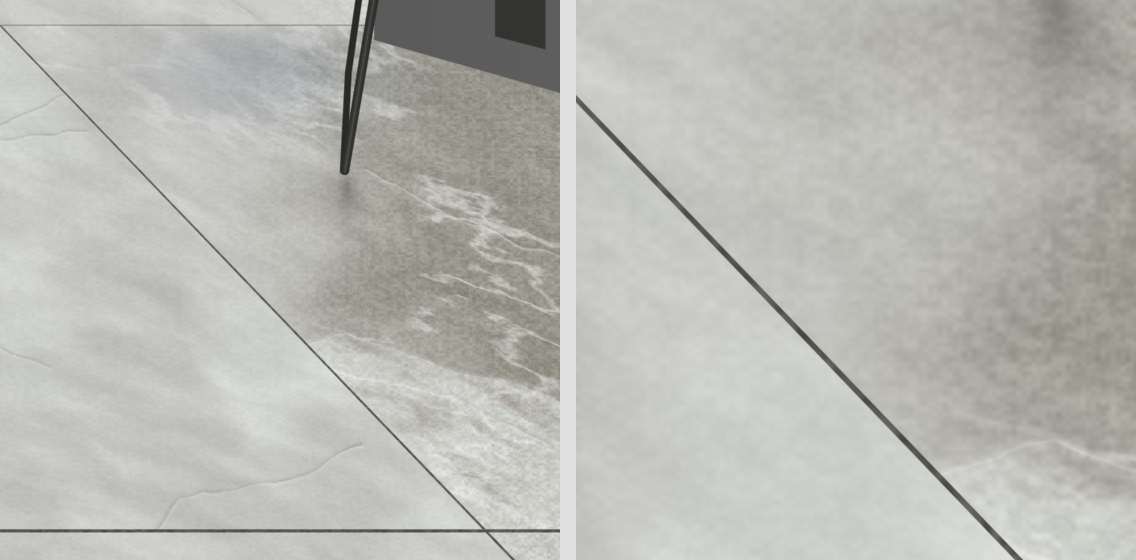
Left, the full canvas; right, a detail of the centre.
Reproduce this texture procedurally as a Shadertoy shader.

```glsl
// Pale stone floor tiles seen at an angle, with dark joints and the foot of a table.
// Layered value noise makes clouds, streaks and grain; segment distances draw
// the joints, the relief cracks and the metal leg.

const vec3 LIGHT_STONE = vec3(0.81, 0.82, 0.80);
const vec3 PALE_STONE  = vec3(0.76, 0.76, 0.745);
const vec3 WARM_STONE  = vec3(0.59, 0.58, 0.54);
const vec3 COOL_SHADE  = vec3(0.62, 0.64, 0.66);
const vec3 VEIN_WHITE  = vec3(0.88, 0.88, 0.87);
const vec3 JOINT_DARK  = vec3(0.27, 0.27, 0.25);
const vec3 TABLE_GREY  = vec3(0.36, 0.36, 0.36);
const vec3 METAL_DARK  = vec3(0.16, 0.16, 0.145);

const float FAR_JOINT_Y  = 0.955;
const float NEAR_JOINT_Y = 0.052;
const vec2  JOINT_START  = vec2(0.0, 0.955);
const vec2  JOINT_END    = vec2(0.922, -0.005);
const float FAR_WIDTH    = 0.0009;   // half widths
const float NEAR_WIDTH   = 0.0028;
const float GRAIN        = 0.11;

// Relief cracks, each from xy to zw
const int CRACK_COUNT = 10;
const vec4 CRACKS[CRACK_COUNT] = vec4[](
    vec4(0.28, 0.062, 0.325, 0.108), vec4(0.325, 0.108, 0.495, 0.134),
    vec4(0.495, 0.134, 0.65, 0.205), vec4(0.0, 0.766, 0.12, 0.83),
    vec4(0.0, 0.745, 0.16, 0.76),    vec4(0.0, 0.38, 0.09, 0.345),
    vec4(0.65, 0.70, 0.80, 0.615),   vec4(0.80, 0.615, 1.0, 0.54),
    vec4(0.80, 0.30, 1.0, 0.18),     vec4(0.42, 0.995, 0.47, 0.96));

float hash(vec2 p) { return fract(sin(dot(p, vec2(127.1, 311.7))) * 43758.545); }

float noise(vec2 p) {
    vec2 i = floor(p), f = fract(p);
    f = f * f * (3.0 - 2.0 * f);
    return mix(mix(hash(i), hash(i + vec2(1, 0)), f.x),
               mix(hash(i + vec2(0, 1)), hash(i + vec2(1, 1)), f.x), f.y);
}

float fbm(vec2 p) {
    float sum = 0.0, amp = 0.5;
    for (int i = 0; i < 6; i++) {
        sum += amp * noise(p);
        p = mat2(1.6, 1.2, -1.2, 1.6) * p + 7.3;
        amp *= 0.5;
    }
    return sum;
}

// Distance to a segment (x) and position along it (y)
vec2 segment(vec2 p, vec2 a, vec2 b) {
    float t = clamp(dot(p - a, b - a) / dot(b - a, b - a), 0.0, 1.0);
    return vec2(length(p - mix(a, b, t)), t);
}

float fill(float d, float aa) { return 1.0 - smoothstep(-aa, aa, d); }

// Raised rims: x is the lit side, y the shaded side
vec2 cracks(vec2 p) {
    vec2 q = p + 0.03 * (vec2(fbm(p * 13.0), fbm(p * 13.0 + 40.0)) - 0.5);
    vec2 rim = vec2(0);
    for (int i = 0; i < CRACK_COUNT; i++) {
        float lit = segment(q, CRACKS[i].xy, CRACKS[i].zw).x;
        float shade = segment(q - vec2(-0.002, 0.004), CRACKS[i].xy, CRACKS[i].zw).x;
        rim = max(rim, exp(-vec2(lit, shade) / 0.0025));
    }
    return rim * (0.4 + 0.6 * noise(p * 22.0));
}

vec3 stone(vec2 p, float rightTile, float aa) {
    float cloud = fbm(p * vec2(4.0, 6.0) + 3.0);
    vec2 along = mat2(0.92, 0.39, -0.39, 0.92) * vec2(p.x, -p.y);
    along = vec2(p.x * 0.92 - p.y * 0.39, p.x * 0.39 + p.y * 0.92);
    along += 0.05 * (cloud - 0.5);
    float streak = fbm(along * vec2(7.0, 26.0));

    // Left tile is pale; right tile darkens and warms to the right
    vec3 leftCol = mix(PALE_STONE, LIGHT_STONE, smoothstep(0.25, 0.6, cloud));
    float warmth = smoothstep(0.35, 0.92, p.x + 0.5 * (cloud - 0.5));
    vec3 rightCol = mix(PALE_STONE + 0.02, WARM_STONE, warmth);

    // Paler layer below a stepped edge on the right tile
    float edge = 0.40 - 0.31 * max(p.x - 0.62, 0.0) - 0.35 * max(0.62 - p.x, 0.0);
    float drop = edge + 0.03 * (fbm(p * 16.0) - 0.5) - p.y;
    vec3 layer = mix(PALE_STONE * vec3(0.93, 0.91, 0.89), LIGHT_STONE, smoothstep(0.3, 0.6, streak));
    rightCol = mix(rightCol, layer, 0.85 * smoothstep(-aa, 0.006, drop));
    rightCol = mix(rightCol, VEIN_WHITE, 0.6 * exp(-abs(drop) / 0.004));

    // White mineral streaks
    float ridge = 1.0 - abs(2.0 * fbm(along * vec2(5.0, 17.0) + 11.0) - 1.0);
    float vein = smoothstep(0.88, 1.0, ridge) * smoothstep(0.35, 0.65, noise(p * 6.0 + 5.0));
    rightCol = mix(rightCol, VEIN_WHITE, 0.55 * vein);

    vec3 col = mix(leftCol, rightCol, rightTile);
    float strip = max(step(FAR_JOINT_Y, p.y), step(p.y, NEAR_JOINT_Y));
    col = mix(col, mix(PALE_STONE, LIGHT_STONE, cloud), strip);
    float cool = exp(-dot((p - vec2(0.45, 0.87)) / vec2(0.22, 0.09), (p - vec2(0.45, 0.87)) / vec2(0.22, 0.09)));
    col = mix(col, COOL_SHADE, cool * (0.3 + 0.7 * cloud) * (1.0 - strip));
    float grain = 0.6 * noise(p * vec2(150.0, 210.0)) + 0.4 * noise(p * 340.0) - 0.5;
    col += GRAIN * (0.4 + warmth * rightTile) * grain + 0.14 * (streak - 0.48);
    vec2 rim = cracks(p);
    return mix(col - 0.13 * rim.y, VEIN_WHITE, 0.65 * rim.x);
}

void mainImage(out vec4 fragColor, in vec2 fragCoord) {
    vec2 p = fragCoord / iResolution.xy;
    float aa = 1.0 / min(iResolution.x, iResolution.y);
    vec2 dir = normalize(JOINT_END - JOINT_START);
    float side = dot(p - JOINT_START, vec2(-dir.y, dir.x));
    vec3 col = stone(p, smoothstep(-aa, aa, side), aa);

    // Joints, wider toward the viewer
    float worn = 0.75 + 0.25 * noise(p * 180.0);
    float joint = fill(abs(side) - mix(0.0012, 0.002, 1.0 - p.y), aa) * step(p.y, FAR_JOINT_Y);
    joint = max(joint, fill(abs(p.y - NEAR_JOINT_Y) - NEAR_WIDTH, aa));
    joint = max(joint, 0.6 * fill(abs(p.y - FAR_JOINT_Y) - FAR_WIDTH, aa));
    col = mix(col, JOINT_DARK, joint * worn);

    // Soft reflection, table base and its dark block
    col *= 1.0 - 0.28 * exp(-length((p - vec2(0.62, 0.665)) / vec2(0.012, 0.03)));
    float under = 0.928 - 0.285 * (p.x - 0.67);
    col = mix(col, TABLE_GREY + 0.05 * (p.x - 0.8), fill(max(0.668 - p.x, under - p.y), aa));
    float block = max(abs(p.x - 0.929) - 0.045, 0.935 - 0.257 * (p.x - 0.884) - p.y);
    col = mix(col, METAL_DARK + 0.04, fill(block, aa));

    // Bent leg: a rear rod and a lighter front rod meeting at the foot
    float rear = min(segment(p, vec2(0.642, 1.01), vec2(0.622, 0.87)).x,
                     segment(p, vec2(0.622, 0.87), vec2(0.613, 0.695)).x);
    col = mix(col, METAL_DARK, fill(rear - 0.006, aa));
    vec2 front = segment(p, vec2(0.669, 1.01), vec2(0.616, 0.695));
    float rod = front.x - mix(0.0085, 0.0075, front.y);
    vec3 metal = mix(METAL_DARK, TABLE_GREY, 0.7 * exp(-front.x / 0.003));
    col = mix(col, metal, fill(rod, aa));
    fragColor = vec4(clamp(col, 0.0, 1.0), 1.0);
}
```
